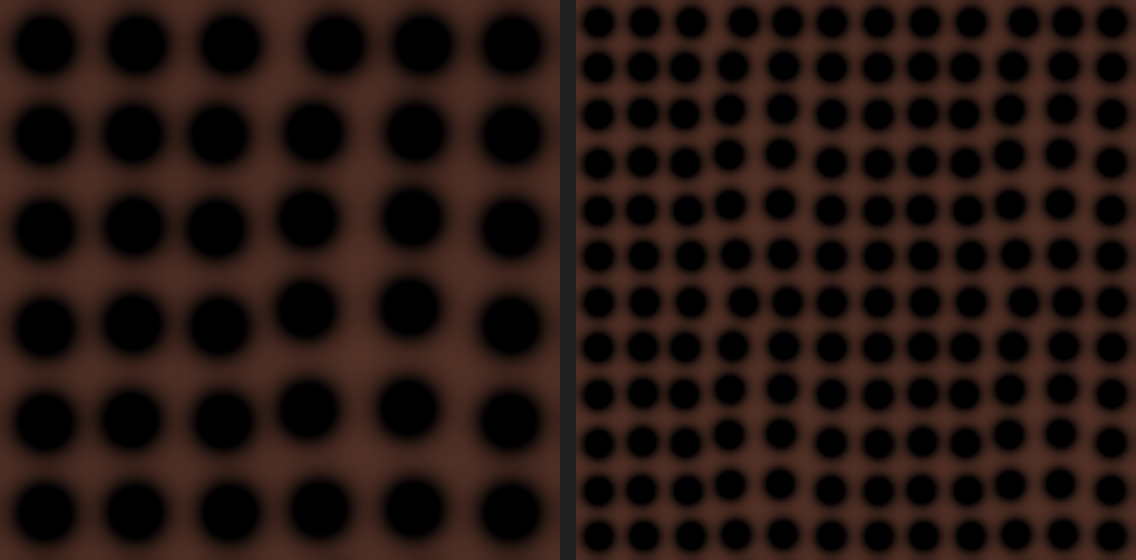
Left: one tile. Right: repeated 2 by 2.
Give the GLSL for this pattern, as a three.js fragment shader.

```glsl
// Soft black dots on brown, six across and six down, pushed off a square grid.
// Broad bumps and sines displace each wrapped cell's dot; the soft falloffs of
// neighbouring dots are multiplied so that narrow gaps stay darker.
varying vec2 vUv;

const float PI = 3.14159;
const float REPEATS = 6.0;

// Gaussian bump over the grid, with a separate sharpness for each axis
float bump(vec2 cell, vec2 center, vec2 sharpness) {
  vec2 d = cell - center;
  return exp(-dot(d * d, sharpness));
}

// Displacement of a dot, in cells; columns run from the left, rows from the top
vec2 drift(vec2 cell) {
  // Sideways: a leaning band pulls the middle columns left
  float lean = cell.x - 2.1 - 0.25 * cell.y;
  float band = exp(-0.58 * lean * lean - pow(abs(cell.y - 2.65) / 2.25, 4.0));
  float x = -0.012 - 0.21 * band
    + 0.133 * bump(cell, vec2(3.2, 0.0), vec2(1.6, 6.0))
    - 0.07 * bump(cell, vec2(1.0, 4.0), vec2(4.0, 0.8));

  // Upwards: a gentle wave down the rows and a lift right of the middle
  float t = (cell.y + 0.5) / REPEATS;
  float y = 0.012 + 0.055 * sin(2.0 * PI * t) * sin(PI * t)
    + 0.28 * bump(cell, vec2(3.55, 3.1), vec2(1.2, 0.45))
    + 0.047 * bump(cell, vec2(1.0, 2.8), vec2(4.0, 0.4));
  return vec2(x, y);
}

// Light left by one dot: zero in its core, rising slowly to one
float softDot(float dist) {
  float rise = max(dist - 0.266, 0.0) / 0.16;
  return 1.0 - exp(-pow(rise, 1.3));
}

void main() {
  vec2 p = vUv * REPEATS;
  vec2 base = floor(p);
  float light = 1.0;

  // Combine the dots of the surrounding cells
  for (int j = -1; j <= 1; j++) {
    for (int i = -1; i <= 1; i++) {
      vec2 cell = base + vec2(float(i), float(j));
      vec2 id = mod(cell, REPEATS);
      vec2 center = cell + 0.5 + drift(vec2(id.x, REPEATS - 1.0 - id.y));
      light *= softDot(length(p - center));
    }
  }

  vec3 brown = vec3(0.34, 0.202, 0.158);
  gl_FragColor = vec4(brown * light, 1.0);
}
```
